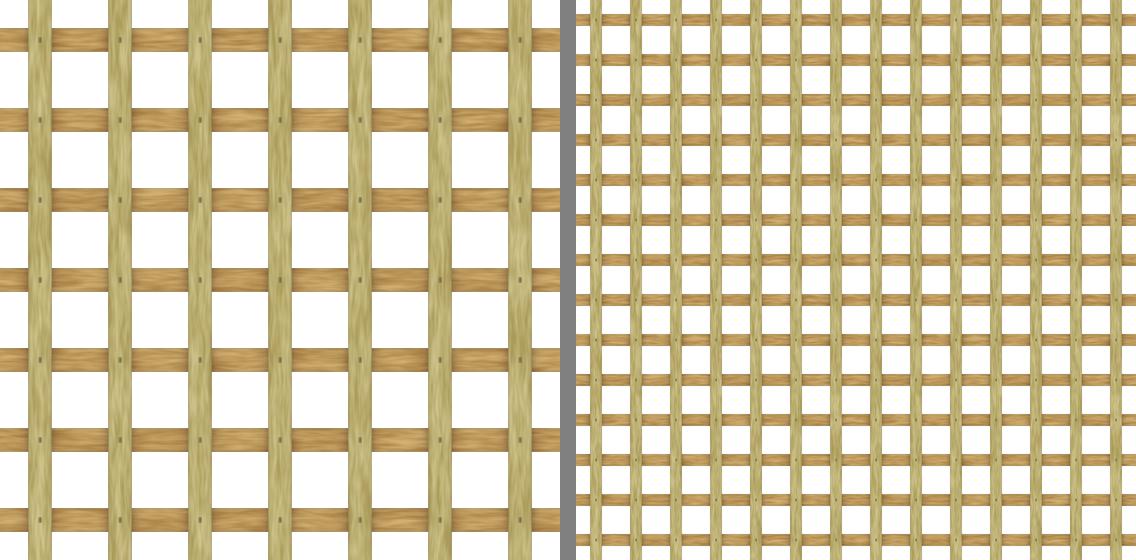
Left: one tile. Right: repeated 2 by 2.
Reproduce this pattern procedurally as a three.js fragment shader.

```glsl
// Wooden trellis: olive upright slats nailed over honey-brown cross slats on white.
#define REPEATS 7.0
#define HALF_WIDTH 0.147
#define NAIL_HALF vec2(0.019, 0.033)
#define UPRIGHT_DARK vec3(0.665, 0.605, 0.350)
#define UPRIGHT_LIGHT vec3(0.795, 0.750, 0.535)
#define CROSS_DARK vec3(0.675, 0.520, 0.285)
#define CROSS_LIGHT vec3(0.810, 0.680, 0.440)
#define NAIL_COLOR vec3(0.470, 0.435, 0.290)
#define SHADOW_DEPTH 0.27
#define SHADOW_REACH 0.065
#define GRAIN_CONTRAST 1.0

varying vec2 vUv;

// Unit gradient at a lattice node, wrapped to the period
vec2 latticeGradient(vec2 node, vec2 period, float seed) {
  node = floor(mod(node + 0.5, period)) + seed;
  float angle = 6.28318 * fract(sin(dot(node, vec2(127.1, 311.7))) * 43758.55);
  return vec2(cos(angle), sin(angle));
}

// Gradient noise that repeats over the unit square
float wrappedNoise(vec2 uv, vec2 period, float seed) {
  vec2 p = uv * period;
  vec2 node = floor(p);
  vec2 f = p - node;
  vec2 w = f * f * f * (f * (f * 6.0 - 15.0) + 10.0);
  vec2 e = vec2(1.0, 0.0);
  float a = dot(latticeGradient(node, period, seed), f);
  float b = dot(latticeGradient(node + e.xy, period, seed), f - e.xy);
  float c = dot(latticeGradient(node + e.yx, period, seed), f - e.yx);
  float d = dot(latticeGradient(node + e.xx, period, seed), f - e.xx);
  return mix(mix(a, b, w.x), mix(c, d, w.x), w.y);
}

// Fibres: x runs across the grain, y along it
float woodGrain(vec2 uv, float seed) {
  float tone = 0.35 * wrappedNoise(uv, vec2(14.0, 6.0), seed);
  uv.x += 0.005 * wrappedNoise(uv, vec2(21.0, 13.0), seed + 3.0);
  tone += 0.55 * wrappedNoise(uv, vec2(65.0, 9.0), seed + 7.0);
  tone += 0.60 * wrappedNoise(uv, vec2(140.0, 15.0), seed + 11.0);
  tone += 0.50 * wrappedNoise(uv, vec2(240.0, 34.0), seed + 17.0);
  return clamp(0.5 + GRAIN_CONTRAST * tone, 0.0, 1.0);
}

// Slat shading: a gentle round profile with a thin dark rim
float slatShade(float offset) {
  float t = abs(offset) / HALF_WIDTH;
  return 1.02 - 0.04 * t * t - 0.13 * smoothstep(0.86, 1.0, t);
}

// Smooth coverage of a band of the given half width
float band(float offset, float halfWidth, float soft) {
  return 1.0 - smoothstep(-0.5 * soft, 0.5 * soft, abs(offset) - halfWidth);
}

void main() {
  vec2 grid = vUv * REPEATS;
  vec2 soft = max(fwidth(grid), vec2(0.01));
  vec2 cell = fract(grid) - 0.5;

  // Cross slats, darkened where the uprights shade them
  vec3 cross = mix(CROSS_DARK, CROSS_LIGHT, woodGrain(vUv.yx, 41.0));
  float gap = max(abs(cell.x) - HALF_WIDTH, 0.0);
  float shadow = SHADOW_DEPTH * exp(-gap / SHADOW_REACH);
  cross *= slatShade(cell.y) * (1.0 - shadow * vec3(0.85, 1.0, 1.1));

  // Upright slats
  vec3 upright = mix(UPRIGHT_DARK, UPRIGHT_LIGHT, woodGrain(vUv, 5.0));
  upright *= slatShade(cell.x);

  // Nail heads at the crossings, lit on the left side
  vec2 nailBand = vec2(band(cell.x, NAIL_HALF.x, soft.x), band(cell.y, NAIL_HALF.y, soft.y));
  vec3 nail = NAIL_COLOR * mix(1.15, 0.92, smoothstep(-NAIL_HALF.x, NAIL_HALF.x, cell.x));
  upright = mix(upright, nail, 0.9 * nailBand.x * nailBand.y);

  vec3 color = mix(vec3(1.0), cross, band(cell.y, HALF_WIDTH, soft.y));
  color = mix(color, upright, band(cell.x, HALF_WIDTH, soft.x));
  gl_FragColor = vec4(color, 1.0);
}
```
